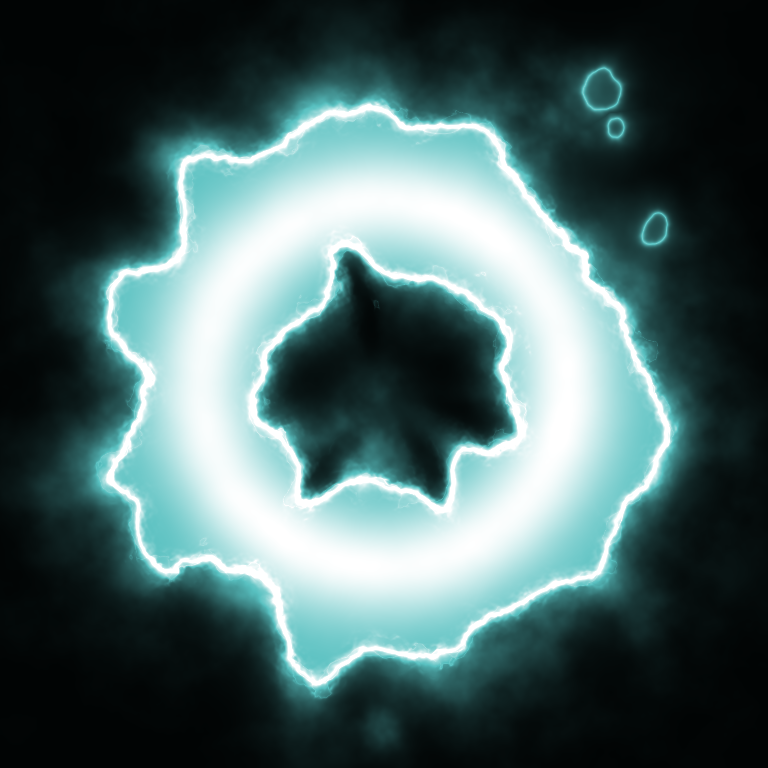
Write a three.js fragment shader that draws this background.

```glsl
#define TEAL vec3(0.34, 0.74, 0.74)
#define NIGHT vec3(0.004, 0.014, 0.014)
#define RING_RADIUS 0.238
#define RING_WIDTH 0.07
#define OUTER_BASE 0.305
#define INNER_BASE 0.135
#define WARP 0.045
#define WARP_SCALE 9.0
#define BOLT_WIDTH 0.0045
#define FILAMENT_WIDTH 0.0016
#define OUTER_GLOW 0.036
#define INNER_GLOW 0.022

varying vec2 vUv;

vec2 hashGradient(vec2 cell) {
  vec3 h = fract(vec3(cell.xyx) * vec3(0.1031, 0.103, 0.0973));
  h += dot(h, h.yzx + 33.33);
  return 2.0 * fract((h.xx + h.yz) * h.zy) - 1.0;
}

float gradientNoise(vec2 p) {
  vec2 i = floor(p);
  vec2 f = fract(p);
  vec2 u = f * f * f * (f * (f * 6.0 - 15.0) + 10.0);
  float a = dot(hashGradient(i), f);
  float b = dot(hashGradient(i + vec2(1.0, 0.0)), f - vec2(1.0, 0.0));
  float c = dot(hashGradient(i + vec2(0.0, 1.0)), f - vec2(0.0, 1.0));
  float d = dot(hashGradient(i + 1.0), f - 1.0);
  return mix(mix(a, b, u.x), mix(c, d, u.x), u.y);
}

float fbm(vec2 p) {
  float sum = 0.0;
  float amplitude = 0.6;
  for (int i = 0; i < 5; i++) {
    sum += amplitude * gradientNoise(p);
    p = mat2(1.6, 1.2, -1.2, 1.6) * p + 7.3;
    amplitude *= 0.5;
  }
  return sum;
}

vec2 warp(vec2 p) {
  vec2 s = p * WARP_SCALE;
  return p + WARP * vec2(fbm(s + 3.1), fbm(s + 41.7));
}

// Angular bulge: centre and width in degrees
float lobe(float angle, float centre, float width, float height) {
  float d = (mod(angle - centre + 180.0, 360.0) - 180.0) / width;
  return height * exp(-d * d);
}

float outerRadius(float a) {
  return OUTER_BASE + lobe(a, 346.0, 26.0, 0.06) + lobe(a, 316.0, 9.0, 0.05)
    + lobe(a, 284.0, 18.0, 0.055) + lobe(a, 255.0, 9.0, 0.085)
    + lobe(a, 216.0, 9.0, 0.08) + lobe(a, 198.0, 8.0, 0.07)
    + lobe(a, 162.0, 10.0, 0.07) + lobe(a, 132.0, 9.0, 0.065)
    + lobe(a, 100.0, 28.0, 0.045) + lobe(a, 70.0, 12.0, 0.033);
}

float innerRadius(float a) {
  return INNER_BASE + lobe(a, 338.0, 12.0, 0.05) + lobe(a, 20.0, 28.0, 0.032)
    + lobe(a, 106.0, 10.0, 0.045) + lobe(a, 185.0, 30.0, 0.022)
    + lobe(a, 238.0, 9.0, 0.05) + lobe(a, 296.0, 9.0, 0.045);
}

// Radial distance to the outer and inner rims, positive within the band
vec2 rimField(vec2 p) {
  vec2 q = warp(p) - 0.5;
  float angle = degrees(atan(q.y, q.x));
  float r = length(q);
  return vec2(outerRadius(angle) - r, r - innerRadius(angle));
}

float islandField(vec2 p) {
  vec2 q = p + 0.6 * (warp(p) - p);
  float d = length(q - vec2(0.785, 0.883)) - 0.026;
  d = min(d, length(q - vec2(0.799, 0.833)) - 0.012);
  return min(d, length(q - vec2(0.848, 0.701)) - 0.017);
}

float puff(vec2 p, vec2 centre, float size) {
  vec2 d = (p - centre) / size;
  return exp(-dot(d, d));
}

void main() {
  vec2 p = vUv;
  vec2 rim = rimField(p);
  float e = 0.0015;
  vec2 dx = (rimField(p + vec2(e, 0.0)) - rim) / e;
  vec2 dy = (rimField(p + vec2(0.0, e)) - rim) / e;
  vec2 rimDistance = rim / clamp(sqrt(dx * dx + dy * dy), 0.8, 3.0);
  float cloud = fbm(p * 6.0 + 12.0);

  // Luminous band
  float ring = (length(p - 0.5) - RING_RADIUS) / RING_WIDTH;
  float band = 1.02 + 0.96 * exp(-ring * ring) + 0.15 * cloud;

  // Glow and smoke outside the band and in the hole
  vec2 away = max(-rim, 0.0);
  float smoke = smoothstep(-0.15, 0.4, cloud);
  float outside = exp(-away.x / OUTER_GLOW) * (0.95 + 0.5 * cloud)
    + 0.4 * smoke * exp(-away.x / 0.1);
  float hole = exp(-away.y / INNER_GLOW) * (0.95 + 0.5 * cloud);
  float wisps = puff(p, vec2(0.5, 0.455), 0.055) + 0.6 * puff(p, vec2(0.46, 0.4), 0.05)
    + 0.7 * puff(p, vec2(0.73, 0.855), 0.06) + 0.9 * puff(p, vec2(0.5, 0.055), 0.025);
  float dark = mix(outside, hole, step(rim.y, 0.0)) + 0.75 * wisps * (0.25 + smoke);
  vec2 inside = smoothstep(-0.003, 0.003, rimDistance);
  float light = mix(dark, band, inside.x * inside.y);

  // Bright rims with stray filaments
  vec2 bolts = 1.3 * exp(-abs(rimDistance) / BOLT_WIDTH);
  for (int i = 1; i <= 3; i++) {
    float k = float(i);
    float stray = 0.016 * k * gradientNoise(p * 24.0 + 9.7 * k);
    bolts += 0.5 / k * exp(-abs(rimDistance + stray) / FILAMENT_WIDTH);
  }
  light += bolts.x + bolts.y;

  // Small detached cells
  float island = islandField(p);
  light += 0.75 * exp(-abs(island) / 0.0028) + 0.3 * exp(-max(island, 0.0) / 0.018);

  vec3 color = NIGHT + TEAL * min(light, 1.0);
  gl_FragColor = vec4(mix(color, vec3(1.0), clamp(light - 1.0, 0.0, 1.0)), 1.0);
}
```
